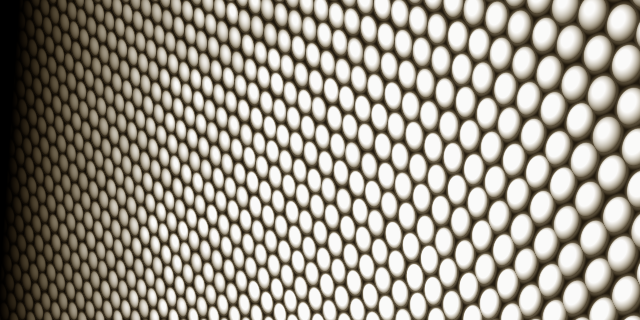
Reproduce this pattern procedurally as a Shadertoy shader.

```glsl
#define ROW_PITCH vec2(0.003628, 0.003319)  // squared pitch at the left, growth with x squared
#define COLUMN_PITCH vec2(0.0266, 0.01594)  // pitch at the left, growth with x squared
#define HORIZON -0.08                       // height where the rows run level
#define LEAN 0.12                           // sideways lean of the columns
#define LATTICE_PHASE vec2(-0.37, 0.219)
#define DOME_SIZE vec2(0.52, 0.467)         // half axes in column and row pitches
#define DOME_TILT vec2(-0.16, 0.30)         // radians, left and right
#define JITTER 0.025
#define EXPOSURE 1.42
#define GAP_LIGHT 0.24
#define UNEVENNESS 0.10
#define SEPIA vec3(0.89, 1.0, 1.25)

vec2 hash2(vec2 p) {
    p = vec2(dot(p, vec2(127.1, 311.7)), dot(p, vec2(269.5, 183.3)));
    return 2.0 * fract(sin(p) * 43758.5) - 1.0;
}

float gradientNoise(vec2 p) {
    vec2 i = floor(p), f = fract(p);
    vec2 w = f * f * (3.0 - 2.0 * f);
    float a = dot(hash2(i), f);
    float b = dot(hash2(i + vec2(1, 0)), f - vec2(1, 0));
    float c = dot(hash2(i + vec2(0, 1)), f - vec2(0, 1));
    float d = dot(hash2(i + vec2(1, 1)), f - vec2(1, 1));
    return mix(mix(a, b, w.x), mix(c, d, w.x), w.y);
}

// Light fades into the dark left side and softens at the far right
float wallLight(vec2 p) {
    float lit = 1.0 - exp(-2.3 * max(p.x + 0.01 - 0.07 * p.y, 0.0));
    lit *= mix(1.0, 0.82, smoothstep(1.3, 2.0, p.x));
    lit *= 1.0 - 0.12 * smoothstep(0.45, 1.0, p.y);
    return EXPOSURE * lit * (1.0 + UNEVENNESS * gradientNoise(p * 5.0));
}

void mainImage(out vec4 fragColor, in vec2 fragCoord) {
    vec2 p = fragCoord / iResolution.y;

    // Curved wall in perspective: column index u, row index v
    float x = p.x + LEAN * (p.y - 0.5);
    float rowPitch = sqrt(ROW_PITCH.x + ROW_PITCH.y * x * x);
    float columnPitch = COLUMN_PITCH.x + COLUMN_PITCH.y * x * x;
    float rowSlope = (p.y - HORIZON) * ROW_PITCH.y * x / (rowPitch * rowPitch);
    float u = atan(x * sqrt(COLUMN_PITCH.y / COLUMN_PITCH.x)) / sqrt(COLUMN_PITCH.x * COLUMN_PITCH.y);
    vec2 lattice = vec2(u, (p.y - HORIZON) / rowPitch) + LATTICE_PHASE;

    // Oval axes follow the local pitch, upright in the view apart from the tilt
    vec2 axes = DOME_SIZE * vec2(columnPitch, rowPitch);
    float tilt = mix(DOME_TILT.x, DOME_TILT.y, smoothstep(1.1, 1.9, p.x));
    mat2 turn = mat2(cos(tilt), sin(tilt), -sin(tilt), cos(tilt));

    // Closest dome among the surrounding cells; odd columns shift by half a row
    float dist = 1e3;
    vec2 n = vec2(0.0), vary = vec2(0.0);
    for (int i = -1; i <= 1; i++) {
        for (int j = -1; j <= 1; j++) {
            float column = floor(lattice.x + 0.5) + float(i);
            float shift = 0.5 * mod(column, 2.0);
            float row = floor(lattice.y - shift + 0.5) + float(j);
            vec2 random = hash2(vec2(column, row));
            vec2 d = lattice - vec2(column, row + shift) - JITTER * random;
            vec2 offset = vec2(d.x * columnPitch, 0.0);
            offset.y = d.y * rowPitch + rowSlope * offset.x;
            offset.x -= LEAN * offset.y;
            vec2 q = turn * offset / axes;
            if (length(q) < dist) {
                dist = length(q);
                n = q;
                vary = random;
            }
        }
    }
    float pixel = 1.0 / (iResolution.y * axes.x);
    float dome = smoothstep(0.75 * pixel, -0.75 * pixel, dist - 1.0);

    // Rounded shading, lit from the bright middle
    vec3 normal = vec3(n, sqrt(max(1.0 - dot(n, n), 0.0)));
    vec3 lightDir = normalize(vec3(mix(0.45, -0.4, 0.5 * p.x), 0.2, 1.0));
    float diffuse = 0.25 + 0.75 * max(dot(normal, lightDir), 0.0);
    float light = wallLight(p);
    float domeTone = light * diffuse * (1.0 + 0.05 * vary.x);

    // Gaps deepen away from the domes
    float gapTone = light * GAP_LIGHT * mix(1.0, 0.35, smoothstep(1.0, 1.25, dist));

    float tone = clamp(mix(gapTone, domeTone, dome), 0.0, 0.98);
    fragColor = vec4(pow(vec3(tone), SEPIA), 1.0);
}
```
